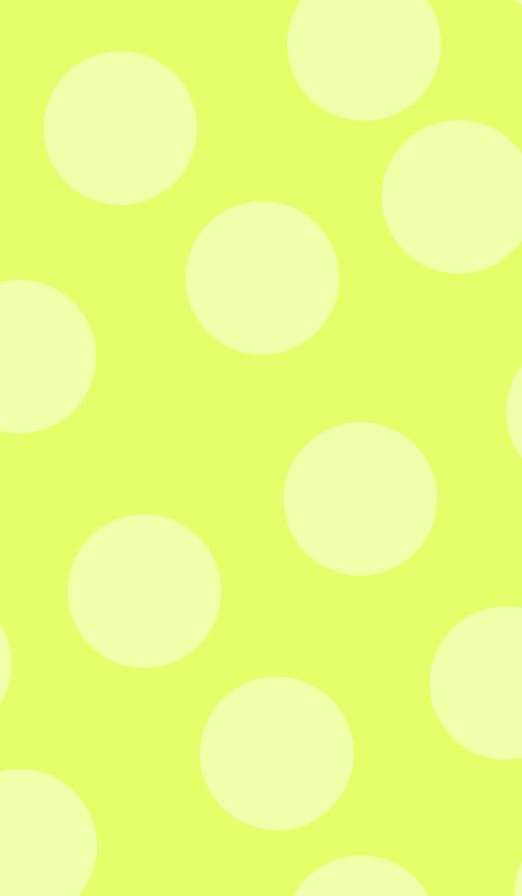
Give the GLSL for this pattern, as a WebGL 1 fragment shader.

```glsl
precision highp float;

uniform vec2 u_resolution;

const vec3 LIME = vec3(0.898, 1.0, 0.415);
const vec3 PALE_LIME = vec3(0.940, 1.0, 0.662);

// Lengths are in canvas widths
const vec2 LATTICE_ORIGIN = vec2(0.475, 1.136);
const vec2 LATTICE_A = vec2(0.425, 0.150);
const vec2 LATTICE_B = vec2(0.220, -0.363);
const float DOT_RADIUS = 0.147;
const float MAX_JITTER = 0.06;
const float TAU = 6.28319;

float cross2(vec2 a, vec2 b) {
  return a.x * b.y - a.y * b.x;
}

vec2 hash22(vec2 p) {
  vec3 q = fract(p.xyx * vec3(0.1031, 0.1030, 0.0973));
  q += dot(q, q.yzx + 33.33);
  return fract((q.xx + q.yz) * q.zy);
}

// Coordinates of p in the skewed basis (a, b)
vec2 toLattice(vec2 p, vec2 a, vec2 b) {
  return vec2(cross2(p, b), cross2(a, p)) / cross2(a, b);
}

// Random offset inside a disc, small enough to keep dots apart
vec2 jitter(vec2 cell, float maxLength) {
  vec2 h = hash22(cell + 57.0);
  float angle = TAU * h.x;
  return maxLength * sqrt(h.y) * vec2(cos(angle), sin(angle));
}

// Signed distance to the nearest scattered dot
float dotField(vec2 p, vec2 a, vec2 b, float radius, float spread) {
  vec2 home = floor(toLattice(p, a, b) + 0.5);
  float nearest = 10.0;
  for (int j = -1; j <= 1; j++) {
    for (int i = -1; i <= 1; i++) {
      vec2 cell = home + vec2(float(i), float(j));
      vec2 center = cell.x * a + cell.y * b + jitter(cell, spread);
      nearest = min(nearest, distance(p, center));
    }
  }
  return nearest - radius;
}

void main() {
  float pixel = 1.0 / u_resolution.x;
  vec2 p = gl_FragCoord.xy * pixel - LATTICE_ORIGIN;

  float d = dotField(p, LATTICE_A, LATTICE_B, DOT_RADIUS, MAX_JITTER);
  float coverage = 1.0 - smoothstep(-0.75 * pixel, 0.75 * pixel, d);

  gl_FragColor = vec4(mix(LIME, PALE_LIME, coverage), 1.0);
}
```
